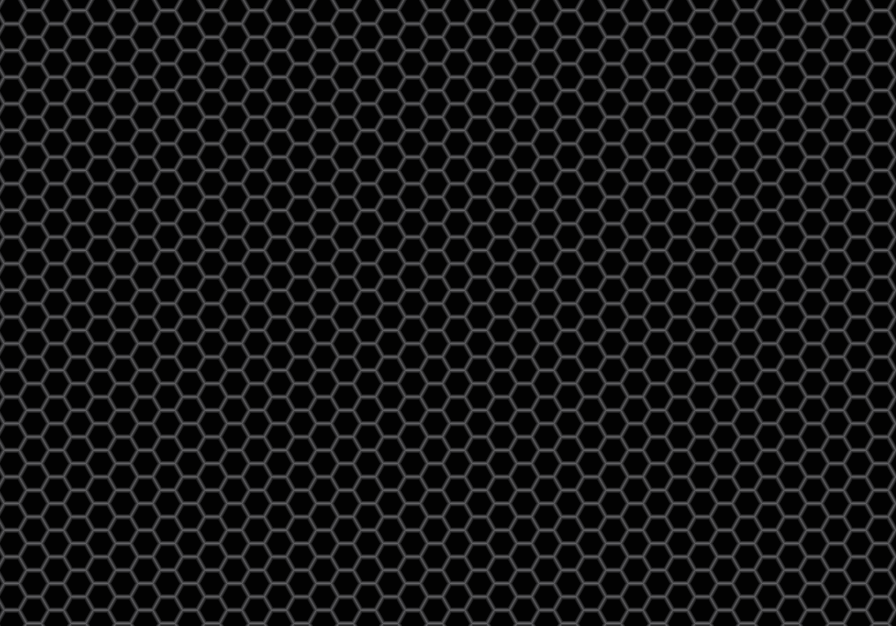
Reproduce this pattern procedurally as a Shadertoy shader.

```glsl
// Lengths are fractions of the canvas height
const float COLUMN_STEP = 0.0356;            // between neighbouring columns
const float ROW_STEP    = 0.04257;           // between cells in one column
const vec2  ORIGIN      = vec2(0.0542, 0.7063); // centre of one cell

// Wire values are fractions of ROW_STEP
const float WIRE_HALF_WIDTH = 0.118;
const float BEVEL_SHADE     = 0.13;          // light from above
const float BAR_GAIN        = 0.14;          // extra light on level bars
const float SLOPE_GAIN      = 0.96;

const vec3 HOLE_COLOR  = vec3(0.006, 0.006, 0.007);
const vec3 RIDGE_COLOR = vec3(0.358, 0.358, 0.368);

const vec2 HEX_DIR = vec2(0.8660254, 0.5);   // normal of a sloping side
const vec2 LATTICE = vec2(1.7320508, 1.0);

// Offset from the nearest centre of a flat-topped hexagon grid
vec2 hexLocal(vec2 p) {
    vec2 a = (fract(p / LATTICE + 0.5) - 0.5) * LATTICE;
    vec2 b = (fract(p / LATTICE) - 0.5) * LATTICE;
    return dot(a, a) < dot(b, b) ? a : b;
}

vec3 mesh(vec2 p, float pixel) {
    vec2 local = hexLocal(p);
    vec2 q = abs(local);
    float slopeDist = dot(q, HEX_DIR);
    float rim = 0.5 - max(q.y, slopeDist);

    // Rounded wire: brightest along the shared cell border
    float wire = clamp(1.0 - rim / max(WIRE_HALF_WIDTH, pixel), 0.0, 1.0);

    // Level bars catch more light than sloping ones
    float level = smoothstep(-pixel, pixel, q.y - slopeDist);
    float gain = SLOPE_GAIN + BAR_GAIN * level;

    // Upper flank lit, lower flank shaded, blended across the ridge
    float facing = sign(local.y) * mix(HEX_DIR.y, 1.0, level);
    facing *= smoothstep(0.0, pixel, q.y);
    gain -= BEVEL_SHADE * facing * smoothstep(0.0, pixel, rim);

    return mix(HOLE_COLOR, RIDGE_COLOR * gain, wire);
}

void mainImage(out vec4 fragColor, in vec2 fragCoord) {
    vec2 uv = fragCoord / iResolution.y;
    vec2 p = (uv - ORIGIN) / vec2(COLUMN_STEP, ROW_STEP);
    p.x *= HEX_DIR.x;                        // make the cells regular
    float pixel = 1.0 / (iResolution.y * ROW_STEP);
    fragColor = vec4(mesh(p, pixel), 1.0);
}
```
